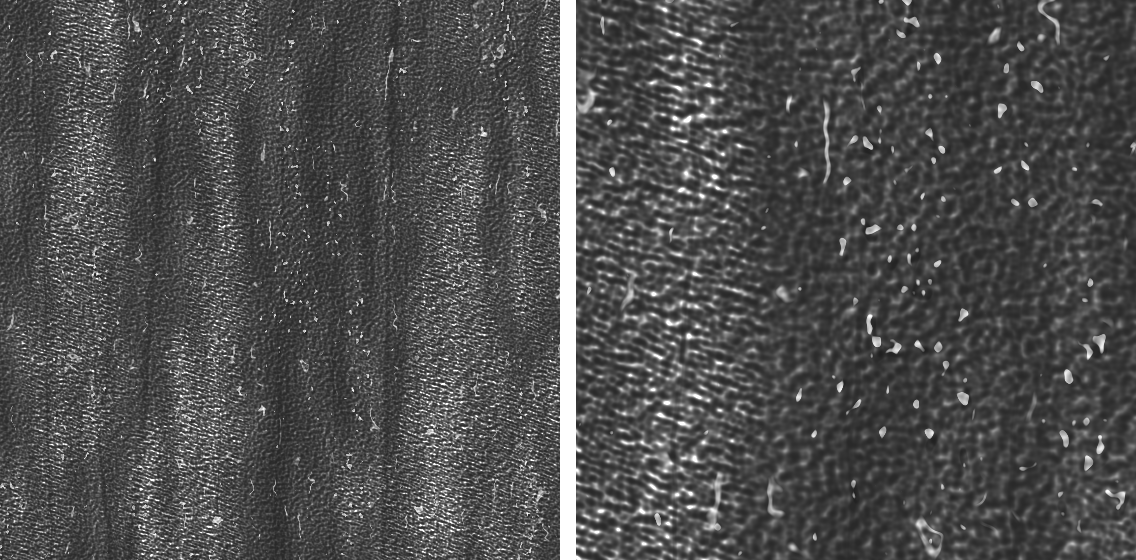
Left, the full canvas; right, a detail of the centre.
This texture is drawn by a Shadertoy shader. Its source:

```glsl
// Dark vein-cut stone: vertical bands, embossed grain, pale flecks and broken veins.

vec2 hash2(ivec2 cell) {
    uvec2 h = uvec2(cell) * uvec2(1597u, 3571u);
    uint n = (h.x ^ h.y) * 747796u + h.x * 2891u + h.y * 9781u;
    n = (n ^ (n >> 15)) * 277803u;
    n = (n ^ (n >> 13)) * 668265u;
    n ^= n >> 16;
    return vec2(n & 65535u, n >> 16) / 65535.0;
}

float cornerSlope(ivec2 cell, vec2 offset) {
    float angle = 6.2832 * hash2(cell).x;
    return dot(vec2(cos(angle), sin(angle)), offset);
}

// Gradient noise, scaled to a standard deviation near one
float noise(vec2 p) {
    ivec2 i = ivec2(floor(p));
    vec2 f = fract(p);
    vec2 w = f * f * f * (f * (f * 6.0 - 15.0) + 10.0);
    float low = mix(cornerSlope(i, f), cornerSlope(i + ivec2(1, 0), f - vec2(1, 0)), w.x);
    float high = mix(cornerSlope(i + ivec2(0, 1), f - vec2(0, 1)),
                     cornerSlope(i + ivec2(1, 1), f - vec2(1, 1)), w.x);
    return 4.6 * mix(low, high, w.y);
}

// Difference of two shifted samples reads as side-lit relief
float emboss(vec2 p, vec2 shift) {
    return 0.8 * (noise(p) - noise(p + shift));
}

// Large pale pits with ragged outlines
float pits(vec2 uv) {
    float cover = 0.0;
    vec2 ragged = uv + 0.0025 * vec2(noise(uv * 95.0), noise(uv * 95.0 + 40.3));
    for (int k = 0; k < 7; k++) {
        vec2 d = ragged - hash2(ivec2(k, 83));
        vec2 size = mix(vec2(0.004, 0.006), vec2(0.007, 0.013), hash2(ivec2(k, 29)));
        d.x += d.y * (hash2(ivec2(k, 57)).x - 0.5);
        cover = max(cover, 1.0 - smoothstep(0.7, 1.1, length(d / size)));
    }
    return cover;
}

void mainImage(out vec4 fragColor, in vec2 fragCoord) {
    vec2 uv = fragCoord / iResolution.y;
    vec2 p = uv;
    p.x += 0.003 * noise(uv * vec2(5.0, 4.0) + 7.3) + 0.0009 * noise(uv * vec2(20.0, 26.0));

    // Vertical layering
    float broad = noise(vec2(p.x * 7.0 + 3.4, p.y * 0.7 + 0.3));
    float narrow = noise(vec2(p.x * 31.0 + 9.6, p.y * 1.6 + 5.4));
    float patches = noise(p * vec2(18.0, 7.0) + 21.7);
    float fibrous = smoothstep(-0.7, 1.0, broad + 0.3 * patches);
    float streak = smoothstep(0.2, 1.6, noise(vec2(p.x * 17.0 + 2.7, p.y * 2.2 + 8.4))
                                        + 0.4 * patches);

    // Fine grain: round in the dense layers, lying flat in the fibrous ones
    vec2 slanted = vec2(p.x, p.y + 0.35 * p.x);
    float roundGrain = emboss(p * vec2(140.0, 150.0), vec2(0.4, -0.4));
    float flatGrain = emboss(slanted * vec2(95.0, 215.0) + 13.1, vec2(0.2, -0.5));
    float dust = noise(p * vec2(235.0, 250.0) + 31.9);
    float grain = 0.65 * mix(roundGrain, flatGrain, fibrous) + 0.45 * dust;

    // Thin dark seams between layers
    float seamLine = abs(noise(vec2(p.x * 10.0 + 0.6, p.y * 0.4 + 2.5)));
    float seam = 1.0 - smoothstep(0.03, 0.16, seamLine);

    // Tone curve with a long bright tail
    float z = 0.26 * broad + 0.18 * narrow + 0.17 * patches - 0.65 * seam - 0.06;
    z += grain * mix(0.85, 1.25, fibrous) + 0.15 * streak;
    z = clamp(z, -2.3, 2.8);
    float tone = 0.268 * exp(0.34 * z + 0.05 * z * z);

    // Pale flecks gathered along the streaks
    float fleckField = 0.8 * noise(p * vec2(88.0, 58.0) + 4.8)
                     + 0.6 * noise(p * vec2(165.0, 140.0) + 17.2);
    float threshold = 2.45 - 1.0 * streak;
    float flecks = smoothstep(threshold, threshold + 0.4, fleckField);
    float shade = smoothstep(threshold, threshold + 0.5,
        0.8 * noise((p + vec2(-0.002, 0.003)) * vec2(88.0, 58.0) + 4.8) + 0.5);

    // Broken hairline veins running upward
    float veinLine = abs(noise(vec2(p.x * 24.0 + 6.1, p.y * 3.5 + 1.8)
                               + 0.05 * noise(p * 70.0)));
    float gaps = noise(p * vec2(26.0, 17.0) + 51.3) + 0.4 * noise(p * vec2(60.0, 75.0));
    float veins = (1.0 - smoothstep(0.05, 0.2, veinLine)) * smoothstep(0.9, 1.7, gaps);

    tone *= 1.0 - 0.25 * shade * (1.0 - flecks);
    float pale = 0.78 + 0.09 * dust + 0.05 * roundGrain;
    tone = mix(tone, pale, max(flecks * 0.9, max(veins * 0.8, pits(uv))));
    fragColor = vec4(vec3(clamp(tone, 0.0, 1.0)), 1.0);
}
```
